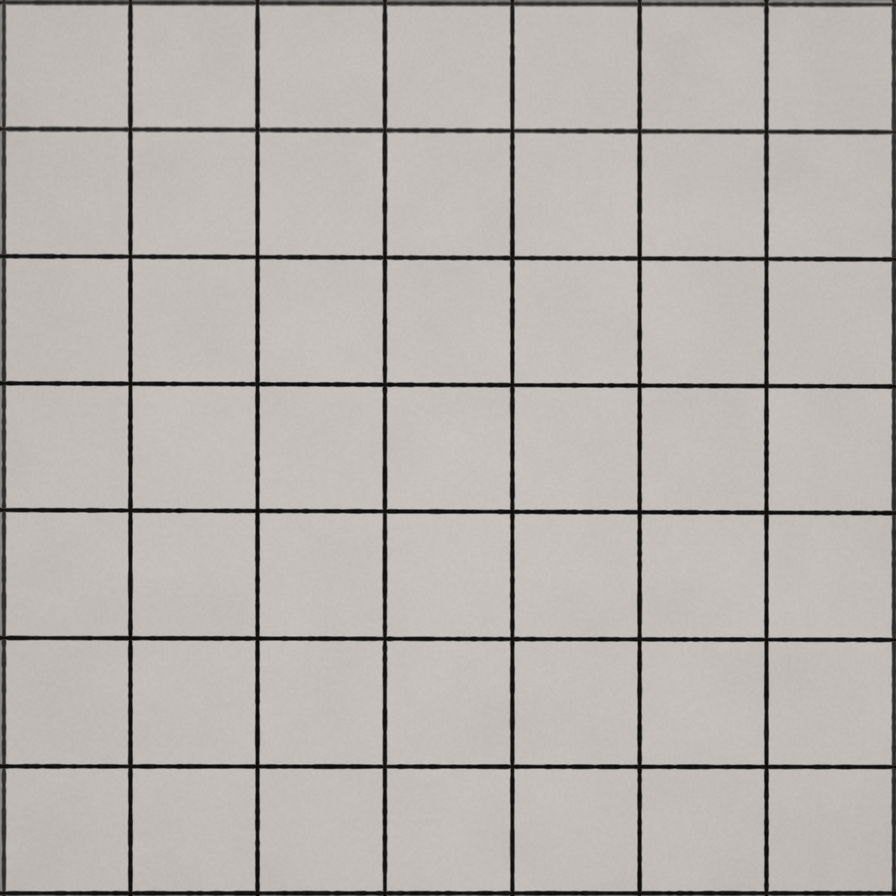
This pattern is drawn by a three.js fragment shader. Its source:

```glsl
varying vec2 vUv;

#define CELLS 7.0
#define PITCH 0.1419
#define ORIGIN vec2(0.0040, 0.0030)
#define LINE_WIDTH 0.0046
#define EDGE_SOFTNESS 0.0013
#define TILT 0.0036
#define WOBBLE 0.0007
#define PAPER vec3(0.775, 0.755, 0.737)
#define INK vec3(0.065, 0.062, 0.055)
#define MOTTLE 0.028
#define GRAIN 0.018

float hash(vec2 p) {
  vec3 q = fract(vec3(p.xyx) * 0.1031);
  q += dot(q, q.yzx + 33.33);
  return fract((q.x + q.y) * q.z);
}

float valueNoise(vec2 p) {
  vec2 cell = floor(p);
  vec2 f = fract(p);
  f = f * f * (3.0 - 2.0 * f);
  return mix(mix(hash(cell), hash(cell + vec2(1.0, 0.0)), f.x),
             mix(hash(cell + vec2(0.0, 1.0)), hash(cell + vec2(1.0, 1.0)), f.x), f.y);
}

float fbm(vec2 p) {
  float sum = 0.0;
  float amplitude = 0.5;
  for (int i = 0; i < 4; i++) {
    sum += amplitude * valueNoise(p);
    p = p * 2.03 + 17.3;
    amplitude *= 0.5;
  }
  return sum;
}

// Coverage of the nearest ruled line; "along" runs down its length
float ruledLine(float across, float along, float seed, float softness) {
  float index = clamp(floor(across / PITCH + 0.5), 0.0, CELLS);
  float offset = WOBBLE * (2.0 * hash(vec2(index, seed)) - 1.0);
  float dist = abs(across - index * PITCH - offset);
  float rough = 0.0007 * (valueNoise(vec2(along * 170.0, index * 9.0 + seed)) - 0.5);
  float halfWidth = 0.5 * LINE_WIDTH + rough;
  return 1.0 - smoothstep(halfWidth - softness, halfWidth + softness, dist);
}

void main() {
  // Rows lean slightly downward to the right, more so near the top
  vec2 p = vUv - ORIGIN;
  p.y += TILT * (vUv.x - 0.5) * smoothstep(0.0, 0.5, vUv.y) * (1.0 - smoothstep(0.9, 1.0, vUv.y) * 0.4);

  // Focus falls off toward the top
  float blur = smoothstep(0.6, 1.0, vUv.y);
  vec2 softness = max(vec2(EDGE_SOFTNESS) + vec2(0.0002, 0.0009) * blur, 0.7 * fwidth(vUv));
  float columns = ruledLine(p.x, vUv.y, 3.0, softness.x);
  float rows = ruledLine(p.y, vUv.x, 11.0, softness.y);

  // Ink fades in the upper rows and along the outer columns
  vec2 fromCenter = abs(vUv - 0.5);
  rows *= 1.0 - 0.16 * blur;
  columns *= 1.0 - 0.18 * smoothstep(0.47, 0.5, fromCenter.x) - 0.05 * blur;
  float ink = max(rows, columns);

  // Paper tone: soft mottling, fine grain and gentle corner shading
  float mottle = fbm(vUv * 16.0) - 0.47;
  float grain = valueNoise(vUv * 380.0) - 0.5;
  float shade = 1.0 - 0.09 * dot(fromCenter, fromCenter) - 0.02 * (1.0 - vUv.x) * fromCenter.x;
  vec3 color = PAPER * shade + MOTTLE * mottle + GRAIN * grain;

  // Outer margin beyond the frame
  float margin = smoothstep(0.4965, 0.5, max(fromCenter.x, fromCenter.y));
  color *= 1.0 - 0.3 * margin;

  // Flecks of lighter print inside the ink
  vec3 inkColor = INK + 0.05 * (valueNoise(vUv * 300.0 + 40.0) - 0.4);
  gl_FragColor = vec4(mix(color, inkColor, ink), 1.0);
}
```
